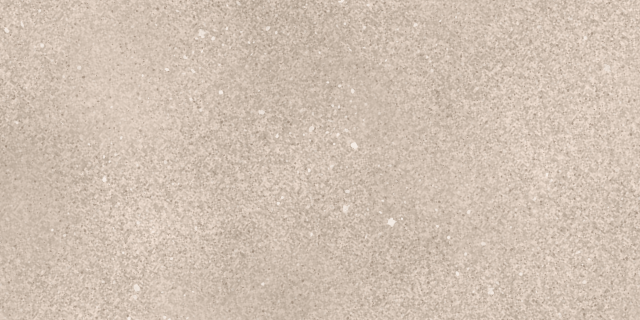
Write a Shadertoy shader that draws this texture.

```glsl
#define STONE vec3(0.816, 0.752, 0.695)
#define CHIP_WHITE vec3(0.975, 0.945, 0.920)
#define PIT_BROWN vec3(0.540, 0.460, 0.390)
#define CLOUD_CONTRAST 0.14
#define FINE_CONTRAST 0.145
#define COARSE_CONTRAST 0.050
#define FINE_SCALE 200.0
#define COARSE_SCALE 105.0

float hash(vec2 p) {
    vec3 q = fract(p.xyx * 0.1031);
    q += dot(q, q.yzx + 33.33);
    return fract((q.x + q.y) * q.z);
}

float noise(vec2 p) {
    vec2 cell = floor(p), f = fract(p);
    f = f * f * (3.0 - 2.0 * f);
    float low = mix(hash(cell), hash(cell + vec2(1, 0)), f.x);
    float high = mix(hash(cell + vec2(0, 1)), hash(cell + vec2(1, 1)), f.x);
    return mix(low, high, f.y);
}

float fbm(vec2 p) {
    float sum = 0.0, weight = 0.5;
    for (int i = 0; i < 5; i++) {
        sum += weight * noise(p);
        p = mat2(1.6, 1.2, -1.2, 1.6) * p + 17.3;
        weight *= 0.52;
    }
    return sum;
}

// Coverage of ragged specks scattered one per grid cell; share is the filled part
float specks(vec2 p, float cells, float share, float maxRadius, float seed) {
    float soft = 0.9 / iResolution.y;
    float cover = 0.0;
    vec2 home = floor(p * cells);
    float ragged = noise(p * 120.0 + seed) - 0.5;
    for (int y = -1; y <= 1; y++)
    for (int x = -1; x <= 1; x++) {
        vec2 cell = home + vec2(x, y);
        vec2 id = cell + seed + 50.0;
        vec2 center = (cell + vec2(hash(id), hash(id + 71.7))) / cells;
        float size = hash(id + 23.1);
        float radius = maxRadius * mix(0.4, 1.0, size * size);
        float angle = 6.2832 * hash(id + 5.9);
        vec2 d = p - center;
        d = mat2(cos(angle), sin(angle), -sin(angle), cos(angle)) * d;
        d.x *= mix(1.0, 1.6, hash(id + 41.3));
        float edge = length(d) - radius * (1.0 + 1.3 * ragged);
        float present = step(hash(id + 90.5), share);
        float strength = mix(0.55, 1.0, hash(id + 12.6));
        cover = max(cover, present * strength * (1.0 - smoothstep(-soft, soft, edge)));
    }
    return cover;
}

void mainImage(out vec4 fragColor, in vec2 fragCoord) {
    vec2 p = fragCoord / iResolution.y;
    float aspect = iResolution.x / iResolution.y;

    // Broad cloudy patches, with smoother and rougher zones
    float cloud = fbm(p * 2.3 + 4.0) - 0.48;
    float rough = smoothstep(0.3, 0.7, fbm(p * 2.8 + 31.0));

    // Sandy grain in two sizes, turned off the pixel axes
    vec2 turned = mat2(0.8, 0.6, -0.6, 0.8) * p;
    float fine = noise(turned * FINE_SCALE + 300.0) - 0.5;
    float coarse = noise(turned.yx * COARSE_SCALE + 500.0) - 0.5;
    float grain = FINE_CONTRAST * fine + COARSE_CONTRAST * coarse;
    float tone = CLOUD_CONTRAST * cloud + grain * mix(0.75, 1.3, rough);
    vec3 color = STONE + tone * vec3(1.0, 0.98, 1.03);

    // Tiny brown pits and pale sand grains
    float pits = specks(p, 85.0, 0.14 + 0.22 * rough, 0.0036, 3.0);
    color = mix(color, PIT_BROWN, 0.58 * pits);
    float sand = specks(p, 80.0, 0.10 + 0.25 * rough, 0.0042, 620.0);
    color = mix(color, CHIP_WHITE, 0.42 * sand);

    // White chips, gathered in clusters toward the middle
    float middle = 1.0 - smoothstep(0.2, 0.5, abs(p.x / aspect - 0.52));
    float cluster = smoothstep(0.35, 0.75, noise(p * 5.5 + 63.0)) * mix(0.2, 1.0, middle);
    float chips = specks(p, 42.0, 0.01 + 0.16 * cluster, 0.0066, 140.0);
    chips = max(chips, specks(p, 15.0, 0.02 + 0.24 * cluster, 0.0120, 310.0));
    color = mix(color, CHIP_WHITE, 0.92 * chips);

    fragColor = vec4(clamp(color, 0.0, 1.0), 1.0);
}
```
